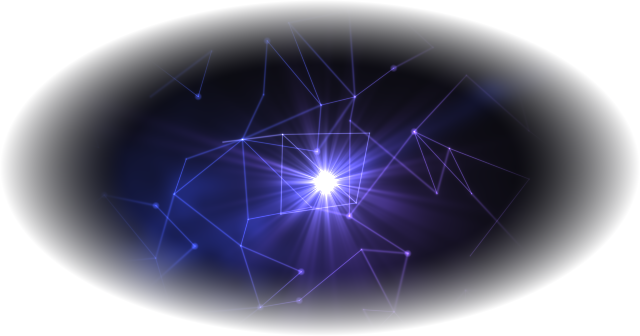
Write a Shadertoy shader that draws this background.

```glsl
// A white starburst in a dark blue and violet haze, crossed by a web of
// glowing links, seen through a soft oval window on white. The web is a
// jittered lattice with random links; the rays are noise over the angle.

#define STAR vec2(0.968, 0.458)
#define CELL 0.165
#define LINK_CHANCE 0.36
#define LINK_WIDTH 0.0016
#define RAY_REACH 0.13
#define FADE_START 0.61
#define FADE_POWER 1.5
#define NIGHT vec3(0.040, 0.040, 0.058)
#define BLUE vec3(0.16, 0.24, 0.85)
#define VIOLET vec3(0.42, 0.26, 0.80)
#define LAVENDER vec3(0.55, 0.54, 1.00)

float hash(vec2 p) {
    vec3 q = fract(p.xyx * vec3(0.1031, 0.1030, 0.0973));
    q += dot(q, q.yzx + 33.33);
    return fract((q.x + q.y) * q.z);
}

float noise(vec2 p) {
    vec2 i = floor(p), f = fract(p);
    f = f * f * (3.0 - 2.0 * f);
    return mix(mix(hash(i), hash(i + vec2(1, 0)), f.x),
               mix(hash(i + vec2(0, 1)), hash(i + vec2(1, 1)), f.x), f.y);
}

// Soft elliptical spot, brightest at its centre
float spot(vec2 p, vec2 centre, vec2 size) {
    vec2 d = (p - centre) / size;
    return exp(-dot(d, d));
}

// Line between two points with a faint glow around it
float link(vec2 p, vec2 a, vec2 b, float width) {
    vec2 ap = p - a, ab = b - a;
    float d = length(ap - ab * clamp(dot(ap, ab) / dot(ab, ab), 0.0, 1.0));
    float w = max(width, 0.6 / iResolution.y);
    return (width / w) * exp(-d * d / (w * w)) + 0.12 * exp(-d / (3.0 * w));
}

vec2 node(vec2 cell) {
    return (cell + 0.1 + 0.8 * vec2(hash(cell + 7.3), hash(cell + 41.7))) * CELL;
}

// Lattice nodes, some lit as discs, joined to their forward neighbours
float web(vec2 p) {
    vec2 home = floor(p / CELL);
    float light = 0.0;
    for (int y = -2; y <= 2; y++)
    for (int x = -2; x <= 1; x++) {
        vec2 cell = home + vec2(x, y), a = node(cell);
        float lit = step(0.62, hash(cell + 19.0));
        light += 0.75 * lit * (1.0 - smoothstep(0.005, 0.013, length(p - a)));
        for (int k = 0; k < 4; k++) {
            vec2 next = k == 3 ? vec2(0, 1) : vec2(1, k - 1);
            float pick = hash(cell * 3.0 + float(k) * 17.0 + 5.0);
            if (pick < LINK_CHANCE) {
                float width = LINK_WIDTH * (1.0 + 5.0 * pick * pick / LINK_CHANCE);
                light += (0.8 - pick) * link(p, a, node(cell + next), width);
            }
        }
    }
    return light;
}

// Smooth noise around the circle, without a seam
float rays(float turn, float count) {
    float x = turn * count, i = floor(x);
    return mix(hash(vec2(mod(i, count), count)),
               hash(vec2(mod(i + 1.0, count), count)), smoothstep(0.0, 1.0, x - i));
}

vec3 starburst(vec2 p) {
    vec2 d = p - STAR;
    float r = length(d), turn = atan(d.y, d.x) / 6.2831853 + 0.5;
    float beams = 0.6 * rays(turn, 38.0) + 0.4 * rays(turn, 110.0);
    float reach = RAY_REACH * (0.55 + 0.9 * rays(turn, 23.0));
    vec3 tint = mix(LAVENDER, VIOLET, smoothstep(0.02, 0.25, r));
    vec3 light = tint * beams * beams * 1.7 * exp(-r / reach);
    light += LAVENDER * (0.55 * exp(-r * r / 0.0035) + 0.20 * exp(-r / 0.10));
    light += LAVENDER * 0.5 * (spot(d, vec2(0), vec2(0.007, 0.11))
                             + spot(d, vec2(0), vec2(0.10, 0.006)));
    return light + 1.5 * exp(-r * r / 0.00055);
}

void mainImage(out vec4 fragColor, in vec2 fragCoord) {
    vec2 p = fragCoord / iResolution.y;
    vec2 oval = (fragCoord / iResolution.xy - 0.5) * 2.0;

    // Coloured haze and a diagonal beam through the star
    float mist = 0.55 + 0.9 * noise(p * 7.0) * noise(p * 13.0 + 4.0);
    vec3 color = NIGHT;
    color += BLUE * 0.36 * spot(p, vec2(0.52, 0.34), vec2(0.20, 0.24)) * mist;
    color += BLUE * 0.30 * spot(p, vec2(0.78, 0.36), vec2(0.30, 0.22)) * mist;
    color += VIOLET * 0.34 * spot(p, vec2(1.06, 0.36), vec2(0.30, 0.24)) * mist;
    vec2 along = mat2(0.89, -0.46, 0.46, 0.89) * (p - STAR);
    color += BLUE * 0.32 * spot(along, vec2(0), vec2(0.50, 0.045)) * mist;
    color += BLUE * 0.15 * spot(p, vec2(1.46, 0.73), vec2(0.05, 0.04));

    // Scattered web, bluer on the left and more violet to the lower right
    vec3 tint = mix(BLUE, VIOLET, smoothstep(0.65, 1.25, p.x - 0.4 * (p.y - 0.5)));
    float cover = 1.0 - smoothstep(0.65, 1.1, length((p - vec2(0.95, 0.48)) / vec2(0.64, 0.47)));
    color += (tint + 0.12) * 0.52 * cover * web(p);

    // Fine bright links framing the star
    vec2 upper = vec2(0.841, 0.600), right = vec2(1.10, 0.604);
    vec2 lower = vec2(1.06, 0.396), left = vec2(0.836, 0.363), hub = vec2(0.664, 0.577);
    float frame = link(p, upper, right, LINK_WIDTH) + link(p, right, lower, LINK_WIDTH)
                + link(p, lower, upper, LINK_WIDTH) + link(p, upper, left, LINK_WIDTH)
                + link(p, left, lower, LINK_WIDTH) + link(p, hub, upper, LINK_WIDTH * 1.6);
    color += LAVENDER * 0.42 * frame + starburst(p);

    // Oval window fading out to white
    float fade = pow(clamp((length(oval) - FADE_START) / (1.0 - FADE_START), 0.0, 1.0), FADE_POWER);
    fragColor = vec4(mix(min(color, 1.0), vec3(1), fade), 1.0);
}
```
